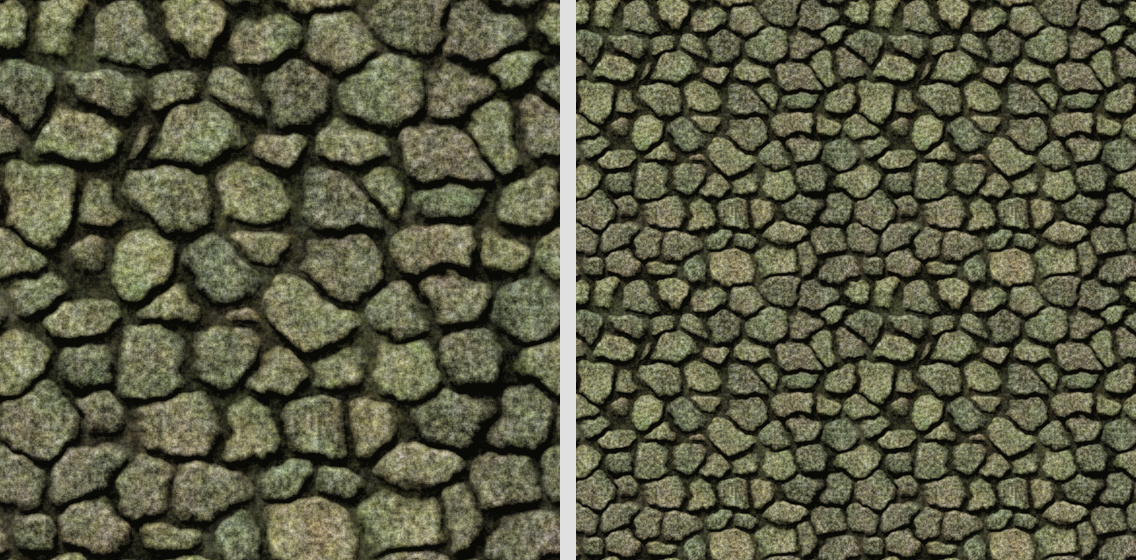
Left: one tile. Right: repeated 2 by 2.
This texture is drawn by a Shadertoy shader. Its source:

```glsl
// A mossy rubble wall: irregular rounded stones set in dark, earthy mortar.
// Stones are cells of a weighted Voronoi diagram, domed and lit from above,
// then covered with wrapping gradient noise so the canvas tiles seamlessly.

const vec2 GRID = vec2(8.0, 10.0);      // stones across and up; rows must be even
const vec2 LIGHT = vec2(-0.28, 0.96);   // direction towards the light
const float CORNER_SHARPNESS = 13.0;
const float STONE_TONE = 0.48;
const float MORTAR_TONE = 0.175;

struct Stone {
    vec2 id;       // wrapped grid cell
    vec2 local;    // position relative to the stone seed
    float edge;    // rounded distance to the cell border
};

struct Relief {
    vec2 id;
    float dome;    // 0 in the mortar, 1 on top of a stone
    float height;
};

vec2 hash2(vec2 p) {
    vec3 q = fract(p.xyx * vec3(0.1031, 0.1030, 0.0973));
    q += dot(q, q.yzx + 33.33);
    return fract((q.xx + q.yz) * q.zy);
}

float cornerSlope(vec2 cell, vec2 offset, float period) {
    float angle = 6.2832 * hash2(mod(cell, period) + 7.0).x;
    return dot(vec2(cos(angle), sin(angle)), offset);
}

// Gradient noise that repeats after a whole number of cells.
float gradientNoise(vec2 p, float period) {
    vec2 i = floor(p), f = p - i, e = vec2(0.0, 1.0);
    vec2 u = f * f * f * (f * (f * 6.0 - 15.0) + 10.0);
    float low = mix(cornerSlope(i, f, period), cornerSlope(i + e.yx, f - e.yx, period), u.x);
    float high = mix(cornerSlope(i + e, f - e, period), cornerSlope(i + e.yy, f - e.yy, period), u.x);
    return 1.4 * mix(low, high, u.y);
}

float fbm(vec2 uv, float frequency, int octaves, float gain) {
    float sum = 0.0, amplitude = 0.5;
    for (int i = 0; i < octaves; i++) {
        sum += amplitude * gradientNoise(uv * frequency, frequency);
        frequency *= 2.0;
        amplitude *= gain;
    }
    return sum;
}

// Seed position in xy, size weight in z; odd rows are shifted like brickwork.
vec3 stoneSeed(vec2 cell) {
    vec2 id = mod(cell, GRID);
    vec2 jitter = (hash2(id + 31.0) - 0.5) * vec2(0.72, 0.6);
    vec2 rowShift = vec2(0.5 * mod(cell.y, 2.0), 0.0);
    return vec3(cell + 0.5 + rowShift + jitter, 0.34 * hash2(id + 57.0).x);
}

Stone findStone(vec2 p) {
    vec2 base = floor(p), home = base, toSeed = vec2(0.0);
    float best = 1000.0;
    for (int y = -2; y <= 2; y++)
    for (int x = -2; x <= 2; x++) {
        vec2 cell = base + vec2(x, y);
        vec3 seed = stoneSeed(cell);
        vec2 v = seed.xy - p;
        float power = dot(v, v) - seed.z;
        if (power < best) { best = power; home = cell; toSeed = v; }
    }
    // Smooth minimum of the distances to all borders rounds the corners.
    float sum = 0.0;
    for (int y = -2; y <= 2; y++)
    for (int x = -2; x <= 2; x++) {
        if (x == 0 && y == 0) continue;
        vec3 seed = stoneSeed(home + vec2(x, y));
        vec2 v = seed.xy - p;
        float border = (dot(v, v) - seed.z - best) / (2.0 * length(v - toSeed));
        sum += exp(-CORNER_SHARPNESS * border);
    }
    return Stone(mod(home, GRID), -toSeed, -log(sum) / CORNER_SHARPNESS);
}

Relief wallRelief(vec2 uv) {
    vec2 warp = vec2(fbm(uv, 10.0, 3, 0.5), fbm(uv + 0.37, 10.0, 3, 0.5));
    Stone s = findStone((uv + 0.04 * warp) * GRID);
    float gap = mix(0.0, 0.085, hash2(s.id + 83.0).x);
    float rise = 1.0 - clamp((s.edge - gap) / 0.16, 0.0, 1.0);
    float dome = 1.0 - rise * rise;
    vec2 tilt = hash2(s.id + 101.0) - 0.5;
    float rough = fbm(uv + 0.13, 28.0, 4, 0.55);
    return Relief(s.id, dome, dome * (1.0 + dot(s.local, tilt)) + 0.38 * rough);
}

void mainImage(out vec4 fragColor, in vec2 fragCoord) {
    vec2 uv = fragCoord / iResolution.xy;

    // Light: slope towards the light, and shadow cast by the stone above.
    Relief here = wallRelief(uv);
    float slope = here.height - wallRelief(uv + 0.006 * LIGHT).height;
    float shadow = max(0.0, wallRelief(uv + 0.021 * LIGHT).dome - here.dome);

    // Surface: gritty grain, weathered patches and a few thin cracks.
    float grain = fbm(uv + 0.71, 72.0, 3, 0.8);
    float patches = fbm(uv + 0.21, 14.0, 3, 0.6);
    float crack = smoothstep(0.035, 0.0, abs(fbm(uv + 0.45, 9.0, 4, 0.55)));
    crack *= smoothstep(0.0, 0.2, patches);
    vec2 variety = hash2(here.id + 131.0) - 0.5;

    float mortar = MORTAR_TONE + 0.28 * fbm(uv + 0.83, 5.0, 3, 0.5);
    float stone = STONE_TONE + 0.13 * variety.x + 0.22 * patches - 0.09 * crack;
    float tone = mix(mortar, stone, here.dome) + 0.24 * clamp(slope, -0.6, 0.6);
    tone += grain * mix(0.17, 0.36, here.dome) - 0.15 * shadow;
    tone = clamp(tone, 0.035, 0.85);

    // Colour: olive ramp, shifted between green moss and warm earth.
    vec3 color = tone * vec3(1.0, 1.0, 0.64 + 0.24 * tone);
    float warmth = 0.5 * variety.y + fbm(uv + 0.59, 7.0, 4, 0.7) + 0.1 * (1.0 - here.dome);
    color *= 1.0 + warmth * vec3(0.1, -0.04, 0.03);
    color.b *= 1.0 - 0.22 * fbm(uv + 0.92, 40.0, 3, 0.8) - 0.12 * variety.x;
    fragColor = vec4(clamp(color, 0.0, 1.0), 1.0);
}
```
